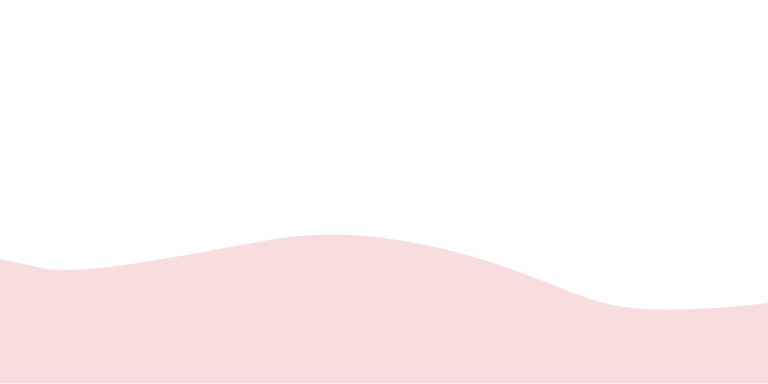
Reproduce this background procedurally as a WebGL 2 fragment shader.

```glsl
#version 300 es
precision highp float;
// A soft pink wave rolling along the lower third of a white background.
uniform vec2 u_resolution;
out vec4 fragColor;

// Wave knots: position x, height y, slope; x runs 0..2 and y runs 0..1.
const int KNOTS = 11;
const vec3 knots[KNOTS] = vec3[KNOTS](
  vec3(0.0, 0.3255, -0.19), vec3(0.1172, 0.3005, -0.19),
  vec3(0.1615, 0.2969, 0.0), vec3(0.3646, 0.3159, 0.155),
  vec3(0.7031, 0.3755, 0.175), vec3(0.8672, 0.3891, 0.0),
  vec3(1.1198, 0.3594, -0.215), vec3(1.3802, 0.2813, -0.375),
  vec3(1.5365, 0.2214, -0.34), vec3(1.7396, 0.1938, 0.0),
  vec3(2.0, 0.2109, 0.12));

// Cubic Hermite curve between two knots: returns height and slope.
vec2 hermite(vec3 a, vec3 b, float x) {
  float span = b.x - a.x;
  float t = (x - a.x) / span;
  float rise = b.y - a.y;
  float c2 = 3.0 * rise - span * (2.0 * a.z + b.z);
  float c3 = span * (a.z + b.z) - 2.0 * rise;
  float height = a.y + t * (span * a.z + t * (c2 + t * c3));
  float slope = a.z + t * (2.0 * c2 + 3.0 * t * c3) / span;
  return vec2(height, slope);
}

// Picks the stretch of wave that holds x.
vec2 wave(float x) {
  int i = 0;
  while (i < KNOTS - 2 && x > knots[i + 1].x) i++;
  return hermite(knots[i], knots[i + 1], x);
}

void main() {
  vec2 p = gl_FragCoord.xy / u_resolution * vec2(2.0, 1.0);
  float pixel = 1.0 / u_resolution.y;

  // Distance below the crest, measured across the slope.
  vec2 crest = wave(p.x);
  float depth = (crest.x - p.y) / length(vec2(1.0, crest.y));
  float fill = clamp(depth / pixel + 0.5, 0.0, 1.0);

  // Hairline gap under the wave.
  fill *= clamp((p.y - 0.0013) / pixel + 0.5, 0.0, 1.0);

  vec3 white = vec3(1.0);
  vec3 pink = vec3(0.973, 0.867, 0.871);
  fragColor = vec4(mix(white, pink, fill), 1.0);
}
```
